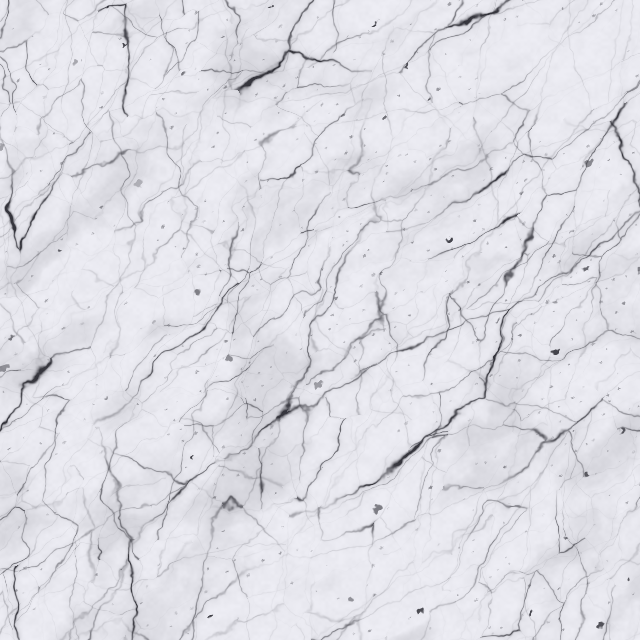
A WebGL 1 fragment shader for this texture:

```glsl
precision highp float;
uniform vec2 u_resolution;

#define STONE vec3(0.930, 0.930, 0.957)
#define VEIN_INK vec3(0.20, 0.20, 0.23)
#define GRAIN_ANGLE 0.66
#define STEEP_ANGLE 1.14
#define VEIN_WIDTH 0.0016
#define HAIR_WIDTH 0.0012
#define HALO_RADIUS 0.005
#define HALO_TONE 0.15
#define CLOUD_TONE 0.10
#define MOTTLE_TONE 0.05

float hash(vec2 p) {
  return fract(sin(dot(p, vec2(127.1, 311.7))) * 43758.55);
}

vec2 hash2(vec2 p) {
  return vec2(hash(p), hash(p + 57.3));
}

float noise(vec2 p) {
  vec2 i = floor(p), f = fract(p);
  f = f * f * (3.0 - 2.0 * f);
  return mix(mix(hash(i), hash(i + vec2(1, 0)), f.x),
             mix(hash(i + vec2(0, 1)), hash(i + vec2(1, 1)), f.x), f.y);
}

vec2 drift(vec2 p) {
  return vec2(noise(p), noise(p + 37.7)) - 0.5;
}

float fbm(vec2 p) {
  float sum = 0.0, gain = 0.5;
  for (int i = 0; i < 5; i++) {
    sum += gain * noise(p);
    p = mat2(1.6, 1.2, -1.2, 1.6) * p + 11.3;
    gain *= 0.5;
  }
  return sum;
}

// Coordinates along and across a direction
vec2 turn(vec2 p, float angle) {
  float c = cos(angle), s = sin(angle);
  return vec2(c * p.x + s * p.y, c * p.y - s * p.x);
}

// Borders of stretched Voronoi cells; each border has its own strength
float veins(vec2 p, float angle, vec2 density, float width, float keep, float tone, float seed) {
  float pixel = 1.0 / u_resolution.y;
  vec2 q = turn(p, angle) * density + seed;
  vec2 home = floor(q), nearId = home, nearOffset = vec2(0.0);
  float nearest = 100.0;
  for (int y = -1; y <= 1; y++)
    for (int x = -1; x <= 1; x++) {
      vec2 id = home + vec2(float(x), float(y));
      vec2 offset = id + hash2(id) - q;
      float d = dot(offset, offset);
      if (d < nearest) { nearest = d; nearId = id; nearOffset = offset; }
    }

  // Veins fade, swell and break up along their length
  float fade = mix(0.2, 1.0, smoothstep(0.25, 0.7, noise(p * 8.0 + seed)));
  float swell = smoothstep(0.7, 0.92, noise(p * 17.0 + seed * 1.7));
  float rough = 0.35 + 0.55 * noise(p * 55.0 + seed) + 0.45 * noise(p * 150.0 + seed);
  float ink = 0.0;
  for (int y = -2; y <= 2; y++)
    for (int x = -2; x <= 2; x++) {
      vec2 id = nearId + vec2(float(x), float(y));
      vec2 offset = id + hash2(id) - q;
      vec2 gap = offset - nearOffset;
      if (dot(gap, gap) > 0.0001) {
        vec2 normal = normalize(gap);
        float d = dot(0.5 * (nearOffset + offset), normal) / length(normal * density);
        float strength = mix(0.1, 1.0, smoothstep(1.0 - keep, 1.1, hash(id + nearId + 0.37)));
        float w = max(width * (0.7 + 0.4 * strength + 1.5 * swell * strength), 0.6 * pixel);
        float core = exp(-d * d / (w * w)) * rough * (1.0 + 0.8 * swell);
        float halo = HALO_TONE * exp(-d / HALO_RADIUS);
        ink = max(ink, strength * (core + halo));
      }
    }
  return clamp(ink * fade * tone, 0.0, 0.97);
}

// Scattered mineral flecks, slightly drawn out along the grain
float flecks(vec2 p, float count, float size, float share, float tone) {
  vec2 q = turn(p, 0.5) * count, id = floor(q);
  vec2 offset = (fract(q) - 0.15 - 0.7 * hash2(id + 5.1)) / count;
  offset += 1.1 * size * drift(p * 1.3 / size);
  offset = turn(offset, GRAIN_ANGLE - 0.5) * vec2(0.75, 1.2);
  float chance = hash(id + 9.4);
  float radius = size * mix(0.3, 1.0, chance * chance);
  float soft = 0.9 / u_resolution.y;
  float shape = 1.0 - smoothstep(radius - soft, radius + soft, length(offset));
  float present = step(hash(id + 21.6), share * 2.0 * noise(p * 6.0 + 2.9));
  return shape * present * tone * mix(0.25, 1.0, hash(id + 33.2));
}

void main() {
  vec2 p = gl_FragCoord.xy / u_resolution.y;

  // Fractures crowd together toward the left and in patches
  float crowd = smoothstep(0.35, 0.8, noise(p * 4.2 + 4.6) + 0.4 * (0.6 - p.x));
  vec2 bent = p + 0.05 * drift(p * 4.0) + 0.024 * drift(p * 12.0)
            + (0.010 + 0.008 * crowd) * drift(p * 37.0)
            + 0.0045 * drift(p * 95.0) + 0.002 * drift(p * 210.0);

  // Vein layers from bold to hair-thin
  float clear = 1.0;
  clear *= 1.0 - veins(bent, GRAIN_ANGLE, vec2(2.6, 6.5), VEIN_WIDTH, 0.6, 0.95, 3.0);
  clear *= 1.0 - veins(bent, STEEP_ANGLE, vec2(3.0, 7.5), VEIN_WIDTH, 0.6, 0.95, 17.0);
  clear *= 1.0 - veins(bent, GRAIN_ANGLE - 0.14, vec2(4.5, 13.0), HAIR_WIDTH, 0.7, 0.6, 41.0);
  clear *= 1.0 - veins(bent, STEEP_ANGLE + 0.1, vec2(5.0, 12.0), HAIR_WIDTH, 0.6, 0.55, 59.0);
  clear *= 1.0 - veins(bent, STEEP_ANGLE - 0.25, vec2(10.0, 18.0), HAIR_WIDTH, 0.6,
                       0.12 + 0.6 * crowd, 73.0);

  // Flecks
  clear *= 1.0 - flecks(p, 48.0, 0.0024, 0.28, 0.5);
  clear *= 1.0 - flecks(p + 0.37, 13.0, 0.0065, 0.14, 0.95);

  // Faint grey clouding and fine mottling
  float cloud = fbm(turn(bent, GRAIN_ANGLE) * vec2(8.0, 16.0) + 8.0);
  clear *= 1.0 - CLOUD_TONE * smoothstep(0.5, 0.85, cloud + 0.07 * crowd);
  clear -= MOTTLE_TONE * (0.5 * noise(p * 75.0) + 0.5 * noise(p * 190.0) - 0.25);

  gl_FragColor = vec4(mix(VEIN_INK, STONE, clamp(clear, 0.0, 1.0)), 1.0);
}
```
